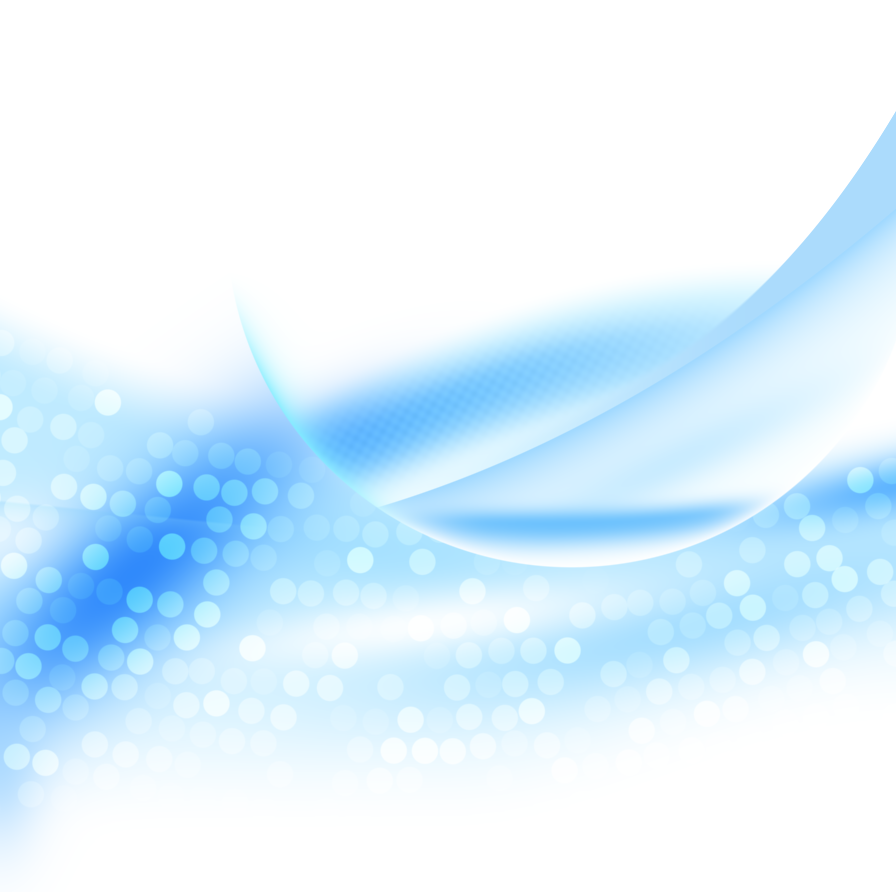
Write a Shadertoy shader that draws this background.

```glsl
// Pale blue waves with a glassy round lens, a sweeping ribbon and bokeh dots.

float hash(vec2 p) {
    vec3 q = fract(vec3(p.xyx) * 0.1031);
    q += dot(q, q.yzx + 33.33);
    return fract((q.x + q.y) * q.z);
}

// Soft elliptical light, turned by an angle.
float glow(vec2 p, vec2 centre, vec2 size, float angle) {
    p -= centre;
    float c = cos(angle), s = sin(angle);
    p = vec2(c * p.x + s * p.y, c * p.y - s * p.x) / size;
    return exp(-dot(p, p));
}

float bell(float x, float width) {
    return exp(-x * x / (width * width));
}

// Flowing body of colour behind and below the lens.
vec3 waveBody(vec2 p) {
    float top = 0.665 - 0.5 * p.x + 0.36 * p.x * p.x;
    float lift = 0.12 * smoothstep(0.5, 1.0, p.x);
    float body = smoothstep(-0.01, 0.09, top - p.y)
               * smoothstep(0.06, 0.33, p.y - lift);
    vec3 col = mix(vec3(1), vec3(0.75, 0.92, 1.0), body);

    col = mix(col, vec3(1), 0.75 * glow(p, vec2(0.02, 0.395), vec2(0.09, 0.05), 0.3));
    col = mix(col, vec3(0.55, 0.83, 1.0), 0.7 * glow(p, vec2(0.8, 0.31), vec2(0.3, 0.055), 0.25));
    col = mix(col, vec3(0.62, 0.87, 1.0), 0.7 * glow(p, vec2(0.42, 0.385), vec2(0.2, 0.05), -0.1));
    col = mix(col, vec3(0.32, 0.68, 1.0), 0.9 * glow(p, vec2(1.02, 0.46), vec2(0.18, 0.03), 0.22));
    col = mix(col, vec3(1), 0.9 * glow(p, vec2(0.47, 0.3), vec2(0.25, 0.035), 0.14));

    // Deep diagonal beam with a darker core.
    col = mix(col, vec3(0.35, 0.69, 1.0), 0.9 * glow(p, vec2(0.16, 0.365), vec2(0.29, 0.085), 0.72));
    col = mix(col, vec3(0.12, 0.48, 0.98), 0.75 * glow(p, vec2(0.15, 0.36), vec2(0.17, 0.05), 0.72));
    col = mix(col, vec3(0.6, 0.82, 1.0), 0.6 * glow(p, vec2(0.0, 0.14), vec2(0.045, 0.09), 0.0));

    // Faint crease on the left.
    float crease = 0.438 - 0.1 * p.x;
    float under = smoothstep(-0.002, 0.002, crease - p.y) * exp(-max(crease - p.y, 0.0) / 0.015);
    return mix(col, vec3(0.5, 0.8, 0.98), 0.3 * under * (1.0 - smoothstep(0.2, 0.4, p.x)));
}

// Rows of translucent discs following a shallow valley.
vec3 addDots(vec3 col, vec2 p, float px) {
    float pitch = 0.035;
    float valley = 0.35 * (p.x - 0.45) * (p.x - 0.45);
    float row = floor((p.y - valley) / pitch);
    for (int j = -1; j <= 1; j++) {
        float r = row + float(j), shift = 0.5 * mod(r, 2.0);
        for (int i = -1; i <= 1; i++) {
            vec2 id = vec2(floor(p.x / pitch - shift) + float(i), r);
            vec2 jitter = 0.22 * (vec2(hash(id + 71.0), hash(id + 139.0)) - 0.5);
            vec2 c = (id + vec2(0.5 + shift, 0.5) + jitter) * pitch;
            c.y += 0.35 * (c.x - 0.45) * (c.x - 0.45);
            float ceiling = mix(0.64 - 0.45 * c.x, 0.49, smoothstep(0.6, 0.95, c.x));
            float zone = smoothstep(0.07, 0.16, c.y) * smoothstep(0.0, 0.03, ceiling - c.y);
            float chance = hash(id + 17.0);
            float alpha = zone * step(0.22, chance) * mix(0.12, 0.95, chance * chance);
            float disc = smoothstep(px, -px, length(p - c) - 0.0147);
            col = mix(col, vec3(1), disc * alpha * mix(vec3(0.18, 0.6, 0.6), vec3(1), col * col));
        }
    }
    return col;
}

// Lens interior: upper petal, ribbon, and the hollow beneath it.
vec3 lensInside(vec2 p, float px) {
    float t = p.x - 0.33;
    float depth = 0.535 + 0.6 * t - 0.56 * t * t - p.y;
    float fade = 1.0 - smoothstep(0.45, 0.95, p.x);
    vec3 col = mix(vec3(1), vec3(0.86, 0.97, 1.0), smoothstep(-0.015, 0.035, depth));
    float petal = bell(depth - 0.075, 0.05) * smoothstep(-0.01, 0.06, depth);
    col = mix(col, vec3(0.42, 0.76, 1.0), petal * (0.2 + 0.75 * fade));
    col = mix(col, vec3(0.25, 0.62, 1.0), 0.6 * glow(p, vec2(0.35, 0.5), vec2(0.12, 0.045), 0.5));
    float weave = sin(p.x * 390.0 + p.y * 100.0) * sin(p.y * 390.0 - p.x * 100.0);
    col += 0.018 * weave * petal * fade;
    col = mix(col, vec3(1), 0.85 * smoothstep(0.1, 0.19, depth));

    // Ribbon between two rising curves.
    float u = p.x - 0.34, v = p.x - 0.586;
    float low = 0.41 + 0.22 * u + 0.484 * u * u;
    float high = max(low, 0.512 + v * (0.43 + v * (0.226 + v * 2.07)));
    float soft = mix(0.018, px, smoothstep(0.5, 0.9, p.x));
    vec3 ribbon = mix(vec3(0.86, 0.96, 1.0), vec3(0.67, 0.86, 0.99), smoothstep(0.5, 0.85, p.x));
    col = mix(col, ribbon, smoothstep(-soft, soft, high - p.y) * smoothstep(0.38, 0.6, p.x));

    // Blue shade under the ribbon, then the horizontal strip.
    float drop = low - p.y;
    vec3 hollow = mix(vec3(0.98, 1.0, 1.0), vec3(0.56, 0.82, 1.0), 0.85 * exp(-max(drop, 0.0) / 0.055));
    hollow = mix(hollow, vec3(0.7, 0.89, 1.0), 0.6 * glow(p, vec2(0.75, 0.48), vec2(0.2, 0.03), 0.45));
    float strip = p.y - 0.412 - 0.25 * pow(max(p.x - 0.6, 0.0), 2.0);
    float stripFade = smoothstep(0.33, 0.55, p.x) * (1.0 - smoothstep(0.78, 0.95, p.x));
    hollow = mix(hollow, vec3(0.36, 0.73, 0.99), 0.9 * stripFade * bell(strip, strip > 0.0 ? 0.016 : 0.026));
    return mix(col, hollow, smoothstep(-px, px, drop) * smoothstep(0.3, 0.42, p.x));
}

void mainImage(out vec4 fragColor, in vec2 fragCoord) {
    vec2 p = fragCoord / iResolution.xy;
    float px = 1.0 / iResolution.y;
    vec3 col = addDots(waveBody(p), p, px);

    // Lens with a bright inner rim, cyan on its left side.
    float inside = 0.385 - length(p - vec2(0.638, 0.749));
    vec3 lens = lensInside(p, px);
    vec3 rim = mix(vec3(0.5, 0.93, 1.0), vec3(1), smoothstep(0.33, 0.5, p.x));
    lens = mix(lens, rim, 0.9 * exp(-max(inside, 0.0) / 0.015) * (1.0 - smoothstep(0.55, 0.7, p.y)));
    col = mix(col, lens, smoothstep(-px, px, inside));
    fragColor = vec4(clamp(col, 0.0, 1.0), 1.0);
}
```
